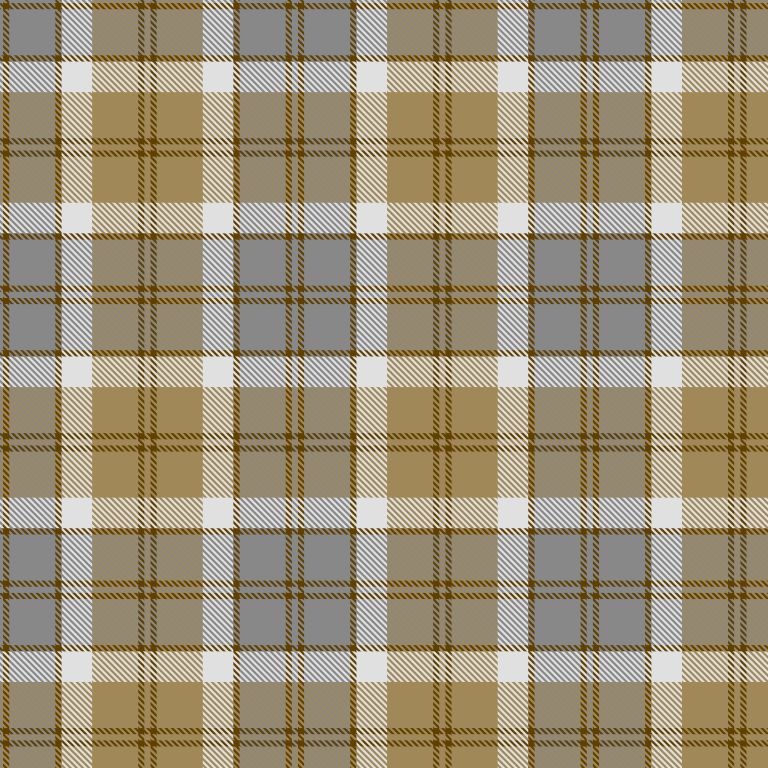
Give the GLSL for this pattern, as a Shadertoy shader.

```glsl
const float THREADS = 500.0;      // threads across the canvas height
const float HALF_SETT = 96.0;     // threads between the two mirror pivots
const float TWILL = 4.0;          // threads in one diagonal rib cycle
const float LINE = 4.0;           // width of every dark line
const float PAIR_INSET = 2.0;     // pivot to the near edge of a paired line
const float WHITE_START = 40.0;
const float WHITE_END = 60.0;

const vec3 GREY  = vec3(0.533);
const vec3 WHITE = vec3(0.878);
const vec3 TAN   = vec3(0.627, 0.533, 0.345);
const vec3 BROWN = vec3(0.376, 0.251, 0.0);

// Antialiased step: 0 below the edge, 1 above it
float edge(float at, float x, float pixel) {
    return clamp((x - at) / pixel + 0.5, 0.0, 1.0);
}

float band(float start, float end, float x, float pixel) {
    return edge(start, x, pixel) - edge(end, x, pixel);
}

// Thread colour along one axis, mirrored at both pivots
vec3 sett(float thread, float pixel) {
    float s = abs(mod(thread + HALF_SETT, 2.0 * HALF_SETT) - HALF_SETT);
    float fromPivot = min(s, HALF_SETT - s);

    vec3 color = mix(GREY, WHITE, edge(WHITE_START, s, pixel));
    color = mix(color, TAN, edge(WHITE_END, s, pixel));

    float lines = band(PAIR_INSET, PAIR_INSET + LINE, fromPivot, pixel)
                + band(WHITE_START - LINE, WHITE_START, s, pixel);
    return mix(color, BROWN, lines);
}

// Diagonal ribs: 1 where the weft lies on top, 0 where the warp does
float twill(vec2 thread, float pixel) {
    float phase = mod(thread.x - thread.y, TWILL);
    float inside = 0.25 * TWILL - abs(phase - 0.5 * TWILL);
    return edge(0.0, inside * inversesqrt(2.0), pixel);
}

void mainImage(out vec4 fragColor, in vec2 fragCoord) {
    float pixel = THREADS / iResolution.y;
    // Thread coordinates counted from the upper left corner
    vec2 thread = vec2(fragCoord.x, iResolution.y - fragCoord.y) * pixel;

    vec3 warp = sett(thread.x, pixel);
    vec3 weft = sett(thread.y, pixel);
    fragColor = vec4(mix(warp, weft, twill(thread, pixel)), 1.0);
}
```
